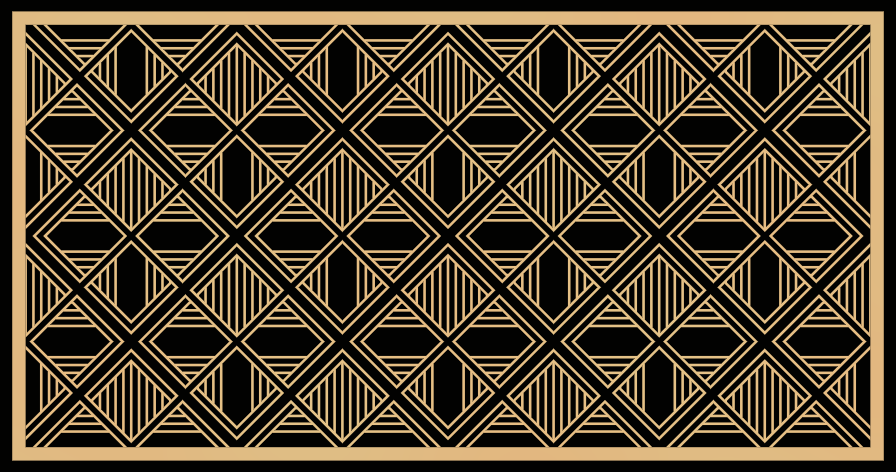
A WebGL 2 fragment shader for this pattern:

```glsl
#version 300 es
precision highp float;

uniform vec2 u_resolution;
out vec4 fragColor;

const vec2 CELLS = vec2(8.0, 4.0);         // lattice cells across and down
const vec2 CANVAS = vec2(8.477, 4.47);     // canvas size in cells
const float FRAME_WIDTH = 0.127;
const float HALF_LINE = 0.0123;
const float STRIPE_STEP = 0.074;
const float WIDE_OUTER = 0.082;            // offsets from the wide diagonal bands
const float WIDE_INNER = 0.184;
const float NARROW_EDGE = 0.945;           // line beside the narrow bands

const vec3 INK = vec3(0.008, 0.008, 0.003);
const vec3 GOLD = vec3(0.90, 0.75, 0.52);
const vec3 FRAME_GOLD = vec3(0.88, 0.73, 0.51);

float coverage(float dist, float pixel) {
    return clamp(0.5 - dist / pixel, 0.0, 1.0);
}

// Square distance with mitred corners
float boxDistance(vec2 p, vec2 halfSize) {
    vec2 d = abs(p) - halfSize;
    return max(d.x, d.y);
}

// Diamond between two diagonal offsets, in cell units
float diamondDistance(vec2 bands, float lower, float upper) {
    vec2 center = vec2(0.5 * (lower + upper));
    return boxDistance(bands - center, vec2(0.5 * (upper - lower))) * inversesqrt(2.0);
}

float outline(float dist, float halfWidth, float pixel) {
    return coverage(abs(dist) - halfWidth, pixel);
}

// Parallel stripes starting at a given index from the axis
float stripes(float axis, float stepSize, float firstIndex, float halfWidth, float pixel) {
    float index = max(round(axis / stepSize), firstIndex);
    return coverage(abs(axis - index * stepSize) - halfWidth, pixel);
}

float lattice(vec2 p, float pixel) {
    // Offset from the nearest crossing of two wide bands
    vec2 diagonal = vec2(p.x + p.y, p.x - p.y);
    vec2 local = diagonal - 2.0 * round(diagonal * 0.5);
    vec2 offset = 0.5 * vec2(local.x + local.y, local.x - local.y);
    vec2 bands = abs(local);

    // Nested diamond outlines
    float outer = diamondDistance(bands, WIDE_OUTER, NARROW_EDGE);
    float inner = diamondDistance(bands, WIDE_INNER, NARROW_EDGE);
    float lines = max(outline(outer, HALF_LINE, pixel), outline(inner, HALF_LINE, pixel));

    // Full stripes below each crossing, open centers elsewhere
    bool isFull = -offset.y > abs(offset.x);
    float axis = min(abs(offset.x), abs(offset.y));
    float fill = stripes(axis, STRIPE_STEP, isFull ? 0.0 : 2.0, HALF_LINE, pixel);
    return max(lines, fill * coverage(inner, pixel));
}

// Faint warm drift along the metal
vec3 warmTint(vec3 color, vec2 p) {
    float wave = sin(p.x * 1.7 + p.y * 0.9) + 0.5 * sin(p.y * 3.1 - p.x * 0.8);
    return color + vec3(0.004, -0.008, -0.006) * wave;
}

void main() {
    float scale = min(u_resolution.x / CANVAS.x, u_resolution.y / CANVAS.y);
    float pixel = 1.0 / scale;
    vec2 centered = (gl_FragCoord.xy - 0.5 * u_resolution) * pixel;
    vec2 p = centered + 0.5 * CELLS;

    // Panel and surrounding frame
    float panel = boxDistance(centered, 0.5 * CELLS);
    float panelMask = coverage(panel, pixel);
    float frameMask = coverage(panel - FRAME_WIDTH, pixel) - panelMask;

    vec3 color = mix(INK, warmTint(GOLD, p), lattice(p, pixel) * panelMask);
    color = mix(color, warmTint(FRAME_GOLD, p), frameMask);
    fragColor = vec4(color, 1.0);
}
```
